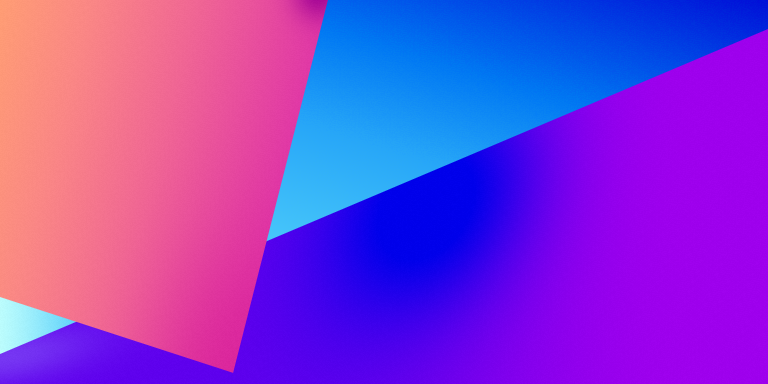
A Shadertoy shader for this background:

```glsl
// Overlapping paper-like planes: a coral card over a blue sheet and a violet sheet.
// Straight edges come from signed line distances; each plane is coloured by
// smooth ramps, soft elliptical glows and a fine hashed grain.

const vec2 CARD_TOP = vec2(0.854, 1.0);
const vec2 CARD_TIP = vec2(0.607, 0.029);
const vec2 CARD_LEFT = vec2(0.0, 0.2266);
const vec2 SLOPE_START = vec2(0.0, 0.078);
const vec2 SLOPE_END = vec2(2.0, 0.9245);

float hash(vec2 p) {
    return fract(sin(dot(p, vec2(127.1, 311.7))) * 43758.5453);
}

// Signed distance to the line a-b, positive on its left side
float lineDistance(vec2 p, vec2 a, vec2 b) {
    vec2 dir = normalize(b - a);
    return dot(p - a, vec2(-dir.y, dir.x));
}

float coverage(float d, float pixel) {
    return clamp(d / pixel + 0.5, 0.0, 1.0);
}

// Gaussian ellipse whose long axis follows the given direction
float glow(vec2 p, vec2 center, vec2 axis, vec2 radii) {
    vec2 u = normalize(axis);
    vec2 q = p - center;
    vec2 r = vec2(dot(q, u), dot(q, vec2(-u.y, u.x))) / radii;
    return exp(-dot(r, r));
}

// Four colours spread over the three intervals between stops
vec3 ramp(float t, vec4 stops, vec3 a, vec3 b, vec3 c, vec3 d) {
    vec3 k = clamp((t - stops.xyz) / (stops.yzw - stops.xyz), 0.0, 1.0);
    return mix(mix(mix(a, b, k.x), c, k.y), d, k.z);
}

// Cyan near the slope, darkening toward the upper right
vec3 blueSheet(vec2 p, float grain) {
    float t = p.y + 0.3 * p.x + 0.05 * grain;
    vec3 color = ramp(t, vec4(0.58, 0.92, 1.18, 1.62),
        vec3(0.28, 0.78, 0.98), vec3(0.15, 0.65, 0.97),
        vec3(0.0, 0.47, 0.95), vec3(0.0, 0.04, 0.84));
    vec3 paleCyan = vec3(0.76, 1.0, 0.99);
    return mix(color, paleCyan, 1.0 - smoothstep(-0.05, 0.3, p.x));
}

// Violet growing redder to the right, with a deep blue shadow
vec3 violetSheet(vec2 p) {
    vec3 color = mix(vec3(0.37, 0.0, 0.93), vec3(0.62, 0.0, 0.93),
        smoothstep(0.75, 1.8, p.x));
    float shadow = glow(p, vec2(1.11, 0.46), vec2(0.6, 0.8), vec2(0.32, 0.23));
    color = mix(color, vec3(0.0, 0.0, 0.92), min(1.0, 1.25 * shadow));
    float sheen = glow(p, vec2(0.02, 0.07), vec2(1.0, 0.2), vec2(0.24, 0.07));
    return mix(color, vec3(0.5, 0.3, 0.96), 0.7 * sheen);
}

// Magenta at the right edge, warming to orange on the left
vec3 coralCard(vec2 p, float edgeDistance) {
    vec3 color = ramp(edgeDistance, vec4(0.0, 0.33, 0.6, 0.84),
        vec3(0.88, 0.22, 0.65), vec3(0.94, 0.40, 0.58),
        vec3(0.98, 0.53, 0.52), vec3(1.0, 0.62, 0.45));
    float tip = glow(p, CARD_TIP, vec2(0.25, 1.0), vec2(0.35, 0.22));
    color = mix(color, vec3(0.85, 0.12, 0.60), 0.7 * tip);
    float corner = glow(p, vec2(0.83, 1.02), vec2(1.0, 0.0), vec2(0.065, 0.07));
    return mix(color, vec3(0.62, 0.0, 0.58), 0.9 * corner);
}

void mainImage(out vec4 fragColor, in vec2 fragCoord) {
    float pixel = 1.0 / iResolution.y;
    vec2 p = fragCoord * pixel;
    float grain = hash(floor(p * 384.0)) - 0.5;

    // Back sheets divided by the long slope
    float above = lineDistance(p, SLOPE_START, SLOPE_END);
    vec3 color = mix(violetSheet(p), blueSheet(p, grain), coverage(above, pixel));

    // Front card bounded by its right and lower edges
    float right = lineDistance(p, CARD_TIP, CARD_TOP);
    float lower = lineDistance(p, CARD_LEFT, CARD_TIP);
    float card = coverage(min(right, lower), pixel);
    color = mix(color, coralCard(p, right), card);

    color += 0.015 * grain;
    fragColor = vec4(clamp(color, 0.0, 1.0), 1.0);
}
```
